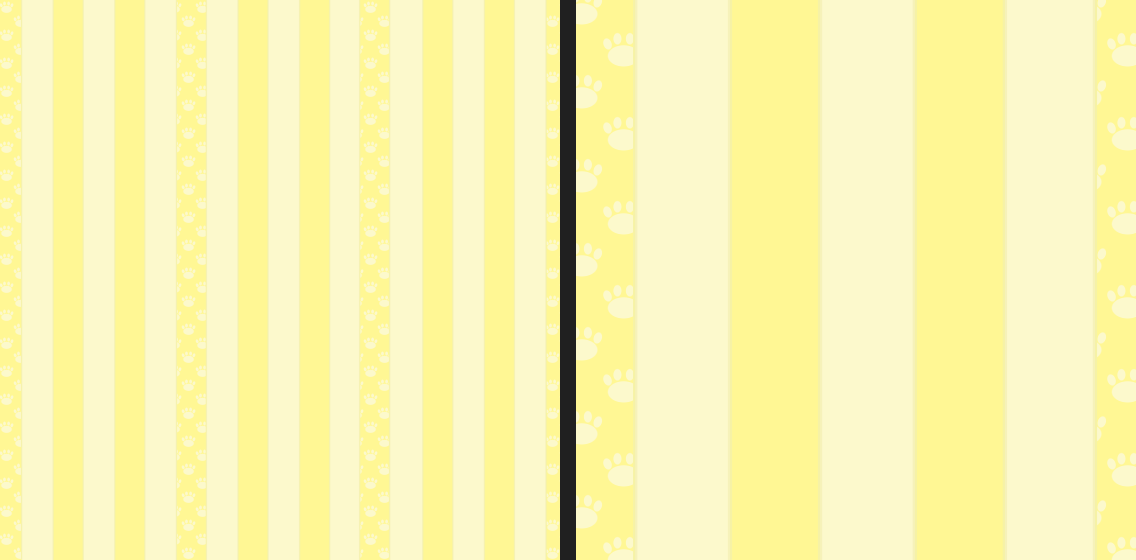
Left, the full canvas; right, a detail of the centre.
Write a WebGL 1 fragment shader that draws this pattern.

```glsl
precision highp float;

uniform vec2 u_resolution;

// Colours
const vec3 CREAM = vec3(0.99, 0.975, 0.80);
const vec3 YELLOW = vec3(1.0, 0.97, 0.58);
const vec3 CREAM_SEAM = vec3(0.965, 0.95, 0.73);
const vec3 YELLOW_SEAM = vec3(0.965, 0.95, 0.65);

// Stripes, in canvas widths
const float STRIPE_PITCH = 0.11;
const float STRIPE_HALF_WIDTH = 0.0268;
const float FIRST_CENTRE = 0.0118;
const float SEAM_HALF_WIDTH = 0.0013;
const float PAW_STRIPE_EVERY = 3.0;
const float SHIFTED_STRIPE = 6.0;
const float STRIPE_SHIFT = -0.0028;

// Paw lattice: 20 by 20 cells, with a second paw at each cell corner
const float PAW_CELL = 0.05;
const vec2 PAW_ORIGIN = vec2(0.0117, 0.987);

// Paw parts, relative to the paw centre
const vec2 PAD_CENTRE = vec2(0.0, -0.0036);
const vec2 PAD_RADII = vec2(0.0094, 0.0063);
const vec2 INNER_TOE = vec2(0.0037, 0.0066);
const vec2 OUTER_TOE = vec2(0.0096, 0.0035);
const vec2 TOE_RADII = vec2(0.0024, 0.0034);
const float TOE_TILT = 0.35;

float ellipse(vec2 p, vec2 radii) {
  return (length(p / radii) - 1.0) * min(radii.x, radii.y);
}

float toe(vec2 p, float tilt) {
  float c = cos(tilt);
  float s = sin(tilt);
  return ellipse(vec2(c * p.x - s * p.y, s * p.x + c * p.y), TOE_RADII);
}

float paw(vec2 p) {
  float pad = ellipse(p - PAD_CENTRE, PAD_RADII);
  vec2 mirrored = vec2(abs(p.x), p.y);
  float toes = min(toe(mirrored - INNER_TOE, 0.0),
                   toe(mirrored - OUTER_TOE, TOE_TILT));
  return min(pad, toes);
}

vec2 repeatCell(vec2 p) {
  return mod(p + 0.5 * PAW_CELL, PAW_CELL) - 0.5 * PAW_CELL;
}

float pawLattice(vec2 p) {
  vec2 q = p - PAW_ORIGIN;
  return min(paw(repeatCell(q)), paw(repeatCell(q + 0.5 * PAW_CELL)));
}

float coverage(float dist, float pixel) {
  return 1.0 - smoothstep(-0.6 * pixel, 0.6 * pixel, dist);
}

void main() {
  vec2 uv = gl_FragCoord.xy / u_resolution;
  float pixel = 1.0 / min(u_resolution.x, u_resolution.y);

  // Signed distance to the nearest yellow stripe
  float index = floor((uv.x - FIRST_CENTRE) / STRIPE_PITCH + 0.5);
  float centre = FIRST_CENTRE + index * STRIPE_PITCH;
  centre += STRIPE_SHIFT * (1.0 - step(0.5, abs(index - SHIFTED_STRIPE)));
  float stripeDist = abs(uv.x - centre) - STRIPE_HALF_WIDTH;
  float stripe = coverage(stripeDist, pixel);

  // Paws appear only on every third yellow stripe
  float hasPaws = 1.0 - step(0.5, mod(index + 0.25, PAW_STRIPE_EVERY));
  float paws = hasPaws * coverage(pawLattice(uv), pixel);

  // Faint seam straddling each stripe edge
  float seam = coverage(abs(stripeDist) - SEAM_HALF_WIDTH, pixel);

  vec3 fabric = mix(YELLOW, CREAM, paws);
  vec3 colour = mix(CREAM, fabric, stripe);
  colour = mix(colour, mix(CREAM_SEAM, YELLOW_SEAM, stripe), seam);
  gl_FragColor = vec4(colour, 1.0);
}
```
